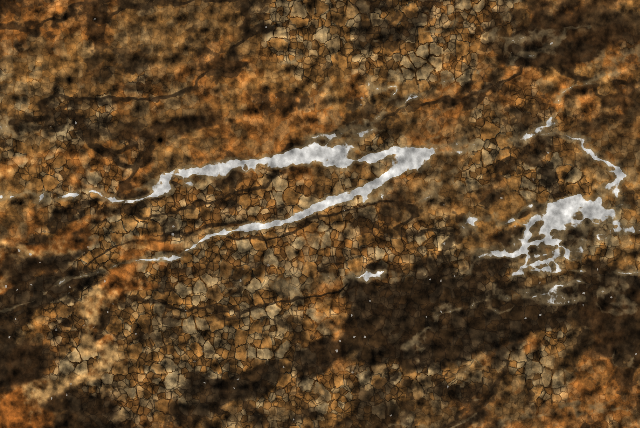
A WebGL 1 fragment shader for this texture:

```glsl
precision highp float;
uniform vec2 u_resolution;

const vec3 SHADOW = vec3(0.105, 0.078, 0.052);
const vec3 BROWN  = vec3(0.33, 0.235, 0.13);
const vec3 OCHRE  = vec3(0.54, 0.375, 0.19);
const vec3 RUST   = vec3(0.56, 0.33, 0.14);
const vec3 GREY   = vec3(0.50, 0.43, 0.31);
const vec3 TAN    = vec3(0.65, 0.54, 0.37);
const vec3 CHALK  = vec3(0.76, 0.75, 0.73);

const float TILT = 0.24;                 // strata rise to the right
const vec2  STRATA = vec2(1.9, 5.6);     // stretch along and across the strata
const float WARP = 0.16;
const float PEBBLES = 31.0;              // cells per canvas height
const float GRIT = 62.0;
const float SPECKLE = 85.0;
const float DARK_LEVEL = 0.575;
const vec2  CHALK_CENTRE = vec2(0.92, 0.54);
const vec2  CHALK_REACH = vec2(0.72, 0.20);

float hash(vec2 p) {
  return fract(sin(dot(p, vec2(127.1, 311.7))) * 43758.545);
}

vec2 hash2(vec2 p) {
  return vec2(hash(p), hash(p + 57.3));
}

float noise(vec2 p) {
  vec2 i = floor(p), f = fract(p);
  f = f * f * (3.0 - 2.0 * f);
  return mix(mix(hash(i), hash(i + vec2(1.0, 0.0)), f.x),
             mix(hash(i + vec2(0.0, 1.0)), hash(i + 1.0), f.x), f.y);
}

float fbm(vec2 p) {
  float sum = 0.0, amp = 0.516;
  for (int k = 0; k < 5; k++) {
    sum += amp * noise(p);
    p = mat2(1.6, 1.2, -1.2, 1.6) * p + 7.3;
    amp *= 0.5;
  }
  return sum;
}

// Cellular noise: x = distance to the border, y and z = random values of the cell
vec3 cells(vec2 p) {
  vec2 base = floor(p), id = base;
  float near = 9.0, next = 9.0;
  for (int y = -1; y <= 1; y++) {
    for (int x = -1; x <= 1; x++) {
      vec2 c = base + vec2(float(x), float(y));
      float d = length(c + 0.1 + 0.8 * hash2(c) - p);
      if (d < near) { next = near; near = d; id = c; }
      else next = min(next, d);
    }
  }
  return vec3(next - near, hash2(id + 19.7));
}

vec3 stoneColor(float t) {
  vec3 c = mix(BROWN, OCHRE, smoothstep(0.1, 0.45, t));
  c = mix(c, GREY, smoothstep(0.45, 0.7, t));
  return mix(c, TAN, smoothstep(0.82, 1.0, t));
}

// Thin line where a noise value crosses its middle
float ridge(float n, float width) {
  return 1.0 - smoothstep(0.3 * width, width, abs(n - 0.5));
}

void main() {
  vec2 p = gl_FragCoord.xy / u_resolution.y;

  // Folded strata coordinates
  vec2 fold = vec2(fbm(p * 3.1 + 4.0), fbm(p * 3.1 + 31.0)) - 0.5;
  vec2 q = p + WARP * fold;
  q = mat2(cos(TILT), -sin(TILT), sin(TILT), cos(TILT)) * q;
  vec2 s = q * STRATA;
  float rough = fbm(p * 24.0) - 0.5;
  float fine = fbm(p * SPECKLE) - 0.5;
  float relief = fbm(p * 42.0) - fbm(p * 42.0 + vec2(-0.45, 0.6));

  // Ochre matrix with rust stains
  float tone = fbm(s * 1.3 + 11.0) + 0.5 * rough;
  vec3 color = mix(BROWN, OCHRE, smoothstep(0.38, 0.68, tone));
  color = mix(color, RUST, 0.75 * smoothstep(0.53, 0.64, fbm(p * 5.0 + 60.0) + 0.4 * rough));

  // Angular pebbles and grit set into the matrix
  vec2 jitter = 0.012 * vec2(rough, fine);
  vec3 grit = cells((p + jitter) * GRIT);
  vec3 pebble = cells((p + 1.5 * jitter) * PEBBLES + 3.0);
  float gravel = smoothstep(0.42, 0.56, fbm(p * 4.2 + 83.0) + 0.3 * rough);
  float gritBody = smoothstep(0.03, 0.22, grit.x);
  float pebbleBody = smoothstep(0.05, 0.18, pebble.x) * step(0.58, pebble.z);
  color = mix(color, stoneColor(grit.y) * mix(0.5, 1.0, gritBody), 0.25 + 0.5 * gravel);
  color *= 1.0 - 0.4 * gravel * (1.0 - smoothstep(0.0, 0.14, pebble.x));
  color = mix(color, stoneColor(0.2 + 0.8 * pebble.y), pebbleBody * (0.3 + 0.5 * gravel));

  // Dark hollows along the strata and in the gaps
  float band = fbm(s + 2.0) + 0.22 * rough;
  float dark = smoothstep(DARK_LEVEL - 0.045, DARK_LEVEL + 0.025, band);
  dark = max(dark, 0.9 * ridge(fbm(s * 0.9 + 47.0) + 0.12 * rough, 0.026));
  dark = max(dark, 0.8 * smoothstep(0.58, 0.68, fbm(p * 13.0 + 21.0) + 0.3 * fine));
  color = mix(color, SHADOW + 0.13 * color, 0.94 * dark);

  // Smooth crust veins, strongest at the lower left
  float lowLeft = 1.0 - smoothstep(0.25, 0.95, p.y + 0.3 * p.x);
  float vein = ridge(fbm(s * 0.75 + 71.0) + 0.1 * rough, 0.03 + 0.04 * lowLeft);
  vec3 crust = mix(RUST, mix(OCHRE, TAN, 0.55), smoothstep(0.35, 0.62, fbm(p * 11.0) + 0.4 * fine));
  color = mix(color, crust, vein * (0.15 + 0.75 * lowLeft));

  // Light from above, crumbly surface
  color *= 1.0 + 1.5 * relief + 0.9 * fine;

  // Chalky streaks around the middle, with a pale rim
  vec2 away = (p - CHALK_CENTRE) / CHALK_REACH;
  float reach = exp(-dot(away, away));
  float line = abs(fbm(s * 0.85 + 29.0) - 0.5) + 0.16 * abs(rough);
  float streak = 0.075 * reach - line + 0.025 * (fbm(p * 9.0 + 5.0) - 0.5);
  color = mix(color, GREY * (1.0 + relief), 0.6 * smoothstep(-0.025, 0.0, streak));
  color = mix(color, CHALK * (1.0 + 0.7 * relief + 0.5 * fine), smoothstep(0.003, 0.014, streak));

  // Wet glints in the hollows
  vec3 spark = cells(p * 120.0);
  float glint = step(0.985, spark.y) * smoothstep(0.25, 0.6, spark.x) * dark;
  color = mix(color, CHALK, 0.7 * glint);

  gl_FragColor = vec4(clamp(color, 0.0, 1.0), 1.0);
}
```
